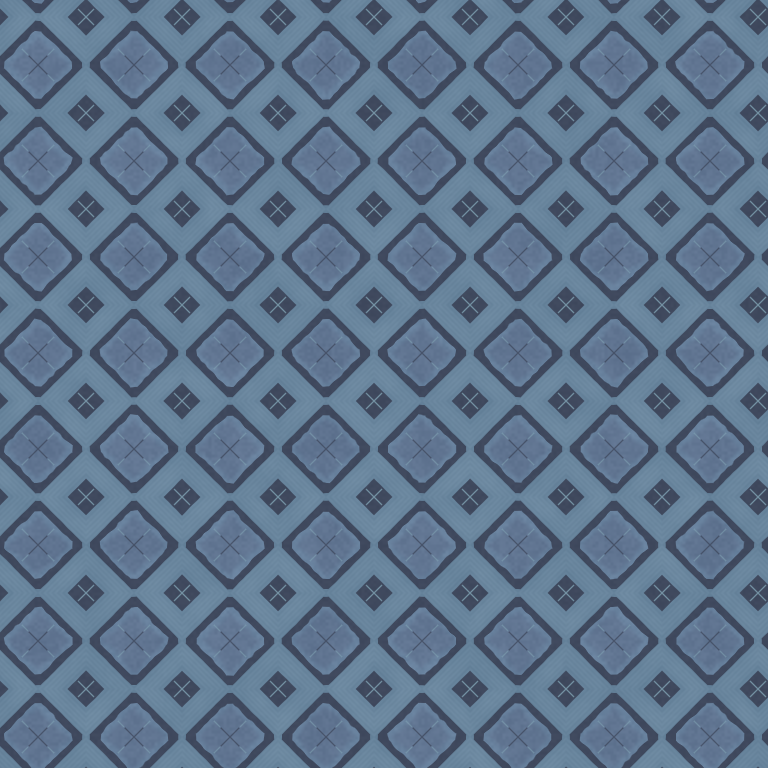
This pattern is drawn by a Shadertoy shader. Its source:

```glsl
// Woven lattice of dark rounded diamond frames with small dark diamonds between them.
// One folded cell is repeated a whole number of times; distance bands draw the parts,
// and value noise that wraps at the canvas edge roughens the rims and tints the cloth.

const float REPEATS = 8.0;
const vec2 PHASE = vec2(0.396, 0.323);   // centre of the first frame, in cells
const float FRAME_SIDE = 0.487;          // diamond sizes, as |x| + |y|
const float FRAME_TIP = 0.460;           // cut of the frame corners
const float PLATE_SIDE = 0.386;
const float PLATE_TIP = 0.352;
const float GEM_SIDE = 0.192;
const float LINE_WIDTH = 0.013;
const float RIM_WEAR = 0.022;
const float RIB_COUNT = 18.0;            // ribs per cell, a whole number

const vec3 GROUND = vec3(0.392, 0.505, 0.600);
const vec3 GROUND_LIGHT = vec3(0.430, 0.540, 0.632);
const vec3 PLATE = vec3(0.378, 0.458, 0.570);
const vec3 PLATE_RIM = vec3(0.405, 0.505, 0.615);
const vec3 INK = vec3(0.247, 0.285, 0.366);
const vec3 THREAD = vec3(0.500, 0.635, 0.700);

float hash(vec2 p) {
    return fract(sin(dot(p, vec2(127.1, 311.7))) * 43758.5453);
}

// Value noise with a whole number of lattice cells per canvas.
float wrapNoise(vec2 uv, float cells) {
    vec2 p = uv * cells;
    vec2 i = floor(p);
    vec2 f = fract(p);
    f = f * f * (3.0 - 2.0 * f);
    vec2 lo = mod(i, cells);
    vec2 hi = mod(i + 1.0, cells);
    return mix(mix(hash(lo), hash(vec2(hi.x, lo.y)), f.x),
               mix(hash(vec2(lo.x, hi.y)), hash(hi), f.x), f.y);
}

// Diamond with its four corners cut off; a is the folded position.
float cutDiamond(vec2 a, float side, float tip) {
    return max((a.x + a.y - side) * 0.7071, max(a.x, a.y) - tip);
}

float coverage(float d, float pixel) {
    return clamp(0.5 - d / pixel, 0.0, 1.0);
}

// Diagonal cross drawn between two distances from the centre.
float crossLine(vec2 a, float from, float to, float pixel) {
    float across = abs(a.x - a.y) * 0.7071 - 0.5 * LINE_WIDTH;
    float along = (a.x + a.y) * 0.7071;
    return coverage(max(across, max(from - along, along - to)), pixel);
}

void mainImage(out vec4 fragColor, in vec2 fragCoord) {
    vec2 uv = fragCoord / iResolution.xy;
    float pixel = REPEATS / min(iResolution.x, iResolution.y);

    // Folded positions around the frame and around the gem between frames
    vec2 cell = uv * REPEATS - PHASE;
    vec2 a = abs(fract(cell + 0.5) - 0.5);
    vec2 g = 0.5 - a;
    float ring = a.x + a.y;

    float wear = wrapNoise(uv, REPEATS * 14.0) - 0.5;
    float cloud = wrapNoise(uv, REPEATS * 4.0) - 0.5;
    float grain = wrapNoise(uv, REPEATS * 32.0) - 0.5;
    float tone = hash(mod(floor(cell + 0.5), REPEATS)) - 0.5;

    // Ribbed ground, lighter along the middle of its bands
    float ribs = sin(6.28318 * RIB_COUNT * ring);
    float band = 1.0 - smoothstep(0.04, 0.19, abs(ring - 0.64));
    vec3 color = mix(GROUND, GROUND_LIGHT, clamp(0.7 * band + 0.8 * cloud, 0.0, 1.0));
    color += 0.009 * ribs;

    // Dark frame
    float frame = cutDiamond(a, FRAME_SIDE, FRAME_TIP) + 0.2 * RIM_WEAR * wear;
    color = mix(color, INK + 0.01 * grain, coverage(frame, pixel));

    // Plate with a worn, paler rim
    float plate = cutDiamond(a, PLATE_SIDE, PLATE_TIP) + RIM_WEAR * wear;
    float rim = smoothstep(-0.085, -0.01, plate + 0.05 * cloud);
    vec3 plateColor = mix(PLATE, PLATE_RIM, rim);
    plateColor += 0.02 * cloud + 0.025 * grain + 0.010 * tone;
    color = mix(color, plateColor, coverage(plate, pixel));

    // Dark cross with paler broken ends
    color = mix(color, INK, 0.75 * crossLine(a, 0.0, 0.135, pixel));
    color = mix(color, THREAD, 0.55 * crossLine(a, 0.15, 0.235, pixel));

    // Small gem with a pale cross
    float gem = (g.x + g.y - GEM_SIDE) * 0.7071 + 0.15 * RIM_WEAR * wear;
    color = mix(color, INK + 0.01 * grain, coverage(gem, pixel));
    color = mix(color, THREAD, 0.8 * crossLine(g, 0.0, 0.115, pixel));

    fragColor = vec4(color + 0.010 * grain, 1.0);
}
```
